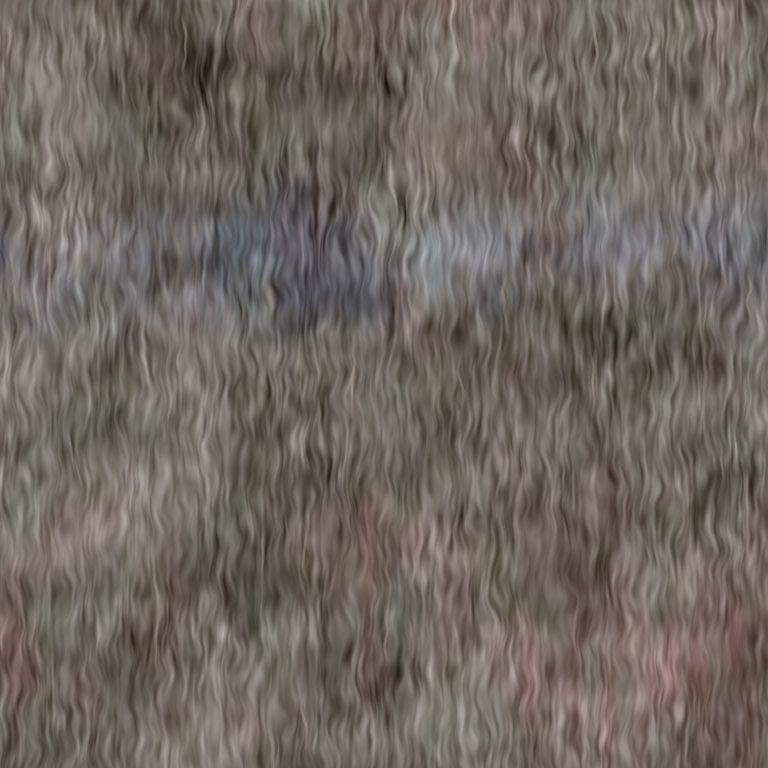
This texture is drawn by a three.js fragment shader. Its source:

```glsl
// Weathered fibrous bark: fine vertical grain with a blue-grey band and reddish stains.
varying vec2 vUv;

const vec3 BARK_COLOR = vec3(0.435, 0.396, 0.373);
const vec3 BLUE_SHIFT = vec3(-0.035, 0.005, 0.055);
const vec3 RED_SHIFT = vec3(0.030, -0.032, -0.020);
const vec3 OLIVE_SHIFT = vec3(-0.004, 0.006, -0.012);
const vec3 STREAK_COLOR = vec3(0.66, 0.61, 0.57);

const vec2 COARSE_GRAIN = vec2(72.0, 13.0);   // cells across and up
const vec2 MEDIUM_GRAIN = vec2(140.0, 20.0);
const vec2 FINE_GRAIN = vec2(215.0, 38.0);
const vec2 CRAG_SCALE = vec2(34.0, 13.0);
const float GRAIN_CONTRAST = 0.20;
const float MOTTLE_CONTRAST = 0.19;
const float GRAIN_WANDER = 0.014;
const float BAND_HEIGHT = 0.655;
const float BAND_WIDTH = 0.062;
const vec2 STREAK_CELLS = vec2(19.0, 9.0);
const float STREAK_SHARE = 0.16;

vec2 hash2(vec2 p) {
  vec3 q = fract(p.xyx * vec3(0.1031, 0.1030, 0.0973));
  q += dot(q, q.yzx + 33.33);
  return fract((q.xx + q.yz) * q.zy);
}

// Gradient noise, centred on zero
float noise(vec2 p) {
  vec2 i = floor(p);
  vec2 f = p - i;
  vec2 u = f * f * f * (f * (f * 6.0 - 15.0) + 10.0);
  vec2 e = vec2(1.0, 0.0);
  float a = dot(hash2(i) * 2.0 - 1.0, f);
  float b = dot(hash2(i + e.xy) * 2.0 - 1.0, f - e.xy);
  float c = dot(hash2(i + e.yx) * 2.0 - 1.0, f - e.yx);
  float d = dot(hash2(i + e.xx) * 2.0 - 1.0, f - e.xx);
  return mix(mix(a, b, u.x), mix(c, d, u.x), u.y);
}

float fbm(vec2 p) {
  float sum = 0.0;
  float amplitude = 1.0;
  for (int i = 0; i < 4; i++) {
    sum += amplitude * noise(p);
    p = p * 2.03 + 17.3;
    amplitude *= 0.55;
  }
  return sum;
}

// Soft elliptical patch
float patchMask(vec2 p, vec2 center, vec2 radius) {
  vec2 d = (p - center) / radius;
  return exp(-dot(d, d));
}

// Vertical fibres with small ridged crags
float grain(vec2 p) {
  p.x += GRAIN_WANDER * noise(p * vec2(22.0, 15.0) + 5.0);
  p.x += 0.4 * GRAIN_WANDER * noise(p * vec2(50.0, 34.0) + 61.0);
  float fibres = 0.85 * noise(p * COARSE_GRAIN + 11.0)
               + 1.05 * noise(p * MEDIUM_GRAIN + 37.0)
               + 0.65 * noise(p * FINE_GRAIN + 83.0);
  float crag = 0.16 - abs(noise(p * CRAG_SCALE + 23.0));
  return fibres * (1.0 + 0.8 * noise(p * 9.0 + 3.0)) + 0.55 * crag;
}

// Sparse pale splinters, one at most per cell
float streaks(vec2 p) {
  p.x += 0.012 * noise(p * vec2(12.0, 30.0) + 47.0);
  vec2 cell = floor(p * STREAK_CELLS);
  vec2 local = fract(p * STREAK_CELLS) - 0.5;
  vec2 rnd = hash2(cell + 131.0);
  float taper = smoothstep(0.48, 0.05, abs(local.y));
  float offset = abs(local.x - 0.5 * (rnd.y - 0.5));
  float line = smoothstep(0.055, 0.008, offset) * taper;
  return line * step(rnd.x, STREAK_SHARE) * (0.35 + 0.65 * rnd.y);
}

void main() {
  vec2 p = vUv;
  vec2 warped = p + 0.07 * vec2(fbm(p * 7.0 + 9.0), fbm(p * 7.0 + 41.0));

  // Broad light and dark mottling
  float mottle = fbm(p * vec2(6.0, 4.5) + 71.0) + 0.5 * noise(p * vec2(21.0, 14.0) + 29.0);
  float shade = patchMask(warped, vec2(0.20, 0.88), vec2(0.13, 0.07))
              + patchMask(warped, vec2(0.45, 0.92), vec2(0.13, 0.07))
              + patchMask(warped, vec2(0.40, 0.12), vec2(0.06, 0.24));
  float tone = MOTTLE_CONTRAST * mottle + GRAIN_CONTRAST * grain(p) - 0.065 * shade;

  // Blue-grey band, broken into pale and dark patches
  float bandOffset = (warped.y - BAND_HEIGHT) / BAND_WIDTH;
  float band = exp(-bandOffset * bandOffset) * smoothstep(-0.45, 0.25, fbm(p * 6.0 + 53.0));
  float slate = patchMask(warped, vec2(0.33, 0.66), vec2(0.10, 0.08))
              + patchMask(warped, vec2(0.485, 0.59), vec2(0.03, 0.03));
  tone += 0.055 * band - 0.075 * slate;

  // Reddish stains
  float red = patchMask(warped, vec2(0.86, 0.14), vec2(0.22, 0.14))
            + 0.7 * patchMask(warped, vec2(0.02, 0.15), vec2(0.08, 0.12))
            + 0.8 * patchMask(warped, vec2(0.58, 0.99), vec2(0.09, 0.06))
            + 0.6 * patchMask(warped, vec2(0.48, 0.26), vec2(0.05, 0.12));
  red *= 0.75 + 1.2 * noise(p * vec2(30.0, 12.0) + 19.0);
  red += 0.9 * noise(p * vec2(11.0, 8.0) + 97.0);

  vec3 color = BARK_COLOR + tone * vec3(1.0, 1.02, 1.04);
  color += BLUE_SHIFT * min(band + 0.6 * slate, 1.2) + RED_SHIFT * red;
  color += OLIVE_SHIFT * (1.0 - band) * smoothstep(-0.2, 0.3, noise(p * 13.0 + 7.0));
  color = mix(color, STREAK_COLOR, 0.7 * streaks(p));
  gl_FragColor = vec4(clamp(color, 0.0, 1.0), 1.0);
}
```
